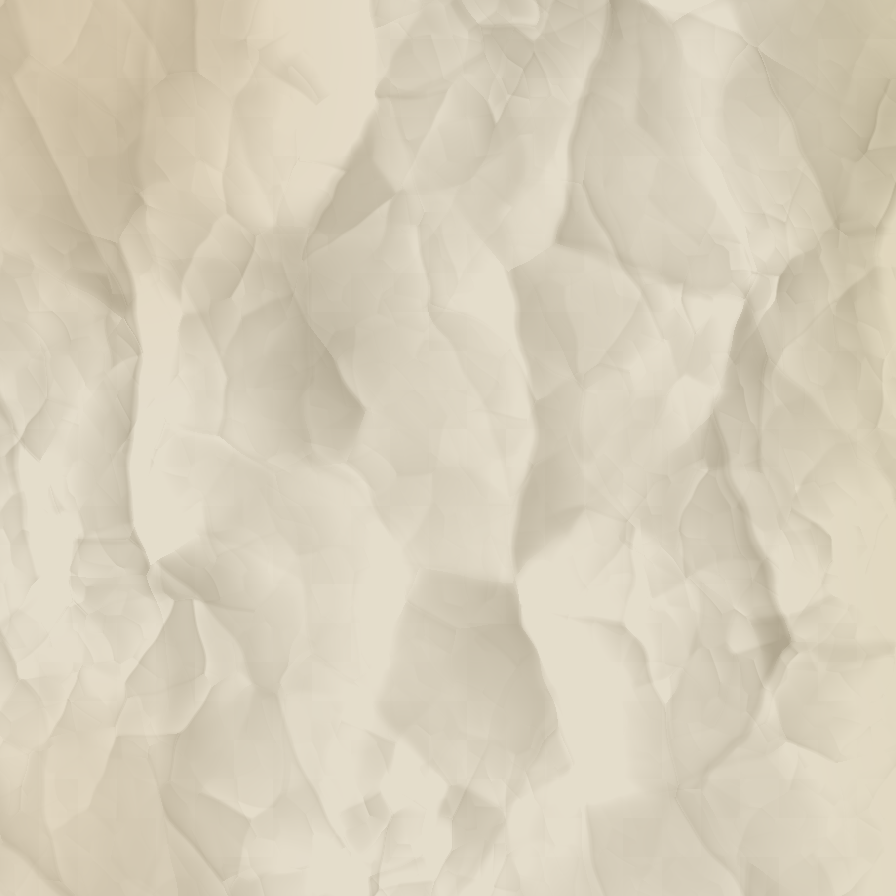
Write a three.js fragment shader that draws this texture.

```glsl
// Crumpled cream paper: soft tilted facets, sharp folds and faint warm stains.
varying vec2 vUv;

const vec3 SHADOW = vec3(0.76, 0.725, 0.645);
const vec3 LIGHT = vec3(0.885, 0.855, 0.785);
const vec3 TAN_TINT = vec3(0.99, 0.96, 0.915);
const vec3 OLIVE_TINT = vec3(0.975, 0.965, 0.915);

const vec2 LARGE_SCALE = vec2(4.8, 2.9);    // facets across and up
const vec2 MEDIUM_SCALE = vec2(8.5, 5.6);
const vec2 SMALL_SCALE = vec2(17.0, 11.0);
const vec2 FINE_SCALE = vec2(36.0, 25.0);
const float LARGE_RELIEF = 0.8;
const float MEDIUM_RELIEF = 0.62;
const float SMALL_RELIEF = 0.48;
const float FINE_RELIEF = 0.26;
const float FACET_SHARPNESS = 22.0;
const float FOLD_STRENGTH = 0.95;
const float FOLD_WIDTH = 0.12;              // in facet units
const float LINE_WIDTH = 0.03;
const float LINE_DARKNESS = 0.32;
const float MOTTLE_SCALE = 23.0;
const float MOTTLE_STRENGTH = 0.1;
const float TONE_TOP = 0.57;
const float TONE_BOTTOM = 0.9;
const float TAU = 6.2831853;

float hash(vec2 p) {
  return fract(sin(dot(p, vec2(127.1, 311.7))) * 43758.545);
}

vec2 hash2(vec2 p) {
  return vec2(hash(p), hash(p + 57.3));
}

// Layered sines, roughly -1 to 1.
float waves(vec2 p) {
  return 0.5 * sin(p.x + 1.7 * sin(p.y * 0.8))
       + 0.3 * sin(1.9 * p.y - 1.3 * p.x + 2.0)
       + 0.2 * sin(3.7 * p.x + 2.6 * p.y + 4.0);
}

vec2 facetSite(vec2 cell, float seed) {
  return cell + 0.08 + 0.84 * hash2(cell + seed);
}

// Light on cellular facets: a blended tilt per cell plus folds on the borders.
float facets(vec2 p, float seed, float foldMask) {
  vec2 home = floor(p);
  vec2 nearest = vec2(0.0);
  vec2 nearestCell = home;
  float best = 100.0;
  float tilt = 0.0;
  float total = 0.0;
  for (int j = -1; j <= 1; j++) {
    for (int i = -1; i <= 1; i++) {
      vec2 cell = home + vec2(float(i), float(j));
      vec2 d = facetSite(cell, seed) - p;
      float dist = dot(d, d);
      float angle = TAU * hash(cell + seed + 19.7);
      float weight = exp(-FACET_SHARPNESS * dist);
      tilt += weight * dot(d, vec2(cos(angle), 0.7 * sin(angle)));
      total += weight;
      if (dist < best) {
        best = dist;
        nearest = d;
        nearestCell = cell;
      }
    }
  }

  // Each fold is lit on one side and shaded on the other.
  float folds = 0.0;
  for (int j = -1; j <= 1; j++) {
    for (int i = -1; i <= 1; i++) {
      vec2 cell = home + vec2(float(i), float(j));
      vec2 d = facetSite(cell, seed) - p;
      vec2 across = d - nearest;
      float gap = length(across);
      if (gap > 0.01) {
        vec2 normal = across / gap;
        float edge = dot(0.5 * (d + nearest), normal);
        float bend = 2.0 * hash(cell + nearestCell + seed) - 1.0;
        float side = dot(normal, vec2(0.9, 0.4));
        float slope = exp(-edge / FOLD_WIDTH) * smoothstep(0.0, 0.025, edge);
        float line = exp(-edge * edge / (LINE_WIDTH * LINE_WIDTH));
        folds += FOLD_STRENGTH * bend * abs(bend) * side * slope;
        folds -= LINE_DARKNESS * smoothstep(0.5, 1.0, abs(bend)) * line;
      }
    }
  }
  return tilt / max(total, 1e-12) + foldMask * folds;
}

// Faint blocky mottling with a soft ramp inside each patch.
float mottle(vec2 p) {
  vec2 patchCell = floor(p);
  vec2 local = fract(p) - 0.5;
  return hash(patchCell) - 0.5 + local.x * (hash(patchCell + 8.1) - 0.5);
}

void main() {
  // Bend the sheet a little so that the folds wander.
  vec2 bent = vUv + 0.022 * vec2(waves(vUv * 9.0), waves(vUv.yx * 8.0 + 3.0));
  bent += 0.004 * vec2(waves(vUv * 41.0 + 1.0), waves(vUv.yx * 37.0 + 5.0));
  vec2 slanted = bent + vec2(0.35 * bent.y, -0.15 * bent.x);
  vec2 leaning = bent + vec2(-0.4 * bent.y, 0.2 * bent.x);

  // Relief, with calm and crushed regions
  float creased = smoothstep(-0.7, 0.5, waves(vUv * 7.0 + 2.4));
  float crushed = smoothstep(-0.4, 0.6, waves(vUv * 8.0 + 6.1));
  float tone = mix(TONE_BOTTOM, TONE_TOP, smoothstep(0.0, 1.0, vUv.y));
  tone += LARGE_RELIEF * facets(bent * LARGE_SCALE, 3.0, 0.5 + 0.5 * creased);
  tone += MEDIUM_RELIEF * facets(slanted * MEDIUM_SCALE, 41.0, 1.0) * (0.45 + 0.55 * creased);
  tone += SMALL_RELIEF * facets(leaning * SMALL_SCALE, 83.0, 1.0) * (0.25 + 0.75 * crushed);
  tone += FINE_RELIEF * facets(slanted * FINE_SCALE, 29.0, 1.0) * (0.3 + 0.7 * crushed * creased);
  tone += 0.04 * waves(vUv * vec2(24.0, 13.0));
  tone += MOTTLE_STRENGTH * mottle(vUv * MOTTLE_SCALE);
  tone = clamp(tone, -0.5, 1.08);

  // Paper colour and stains
  vec3 colour = mix(SHADOW, LIGHT, tone);
  float topStain = 1.0 - smoothstep(0.05, 0.45, length(bent - vec2(0.08, 0.96)));
  float lowStain = 1.0 - smoothstep(0.02, 0.28, length(bent - vec2(0.08, 0.05)));
  float rightStain = smoothstep(0.8, 1.03, bent.x) * (0.45 + 0.55 * vUv.y);
  colour *= mix(vec3(1.0), TAN_TINT, max(topStain, 0.5 * lowStain));
  colour *= mix(vec3(1.0), OLIVE_TINT, rightStain);
  gl_FragColor = vec4(colour, 1.0);
}
```
